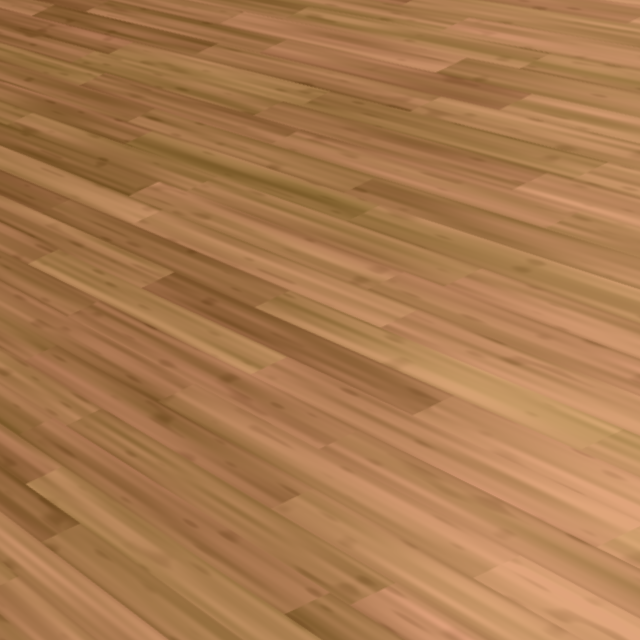
Give the GLSL for this texture, as a WebGL 2 fragment shader.

```glsl
#version 300 es
precision highp float;
// Wooden strip floor in tilted perspective, with streaked grain and soft light from the right.

uniform vec2 u_resolution;
out vec4 fragColor;

const vec2 VANISHING_POINT = vec2(-1.55, 1.38);
const float HORIZON_TILT = 0.48;
const float STRIP_WIDTH = 0.031;     // floor units
const float STRIP_LENGTH = 0.115;    // floor units
const float STRIP_CONTRAST = 0.40;
const float BROAD_GRAIN = 0.42;
const float FINE_GRAIN = 0.42;
const float FLECK_DEPTH = 0.22;
const float SEAM_DEPTH = 0.20;
const float BLUR_STEP = 0.0013;      // canvas units
const vec3 DARK_WOOD = vec3(0.53, 0.36, 0.20);
const vec3 LIGHT_WOOD = vec3(0.84, 0.63, 0.45);
const vec3 ROSE_SHIFT = vec3(0.022, -0.014, 0.022);

float hash(vec2 p) {
    return fract(sin(dot(p, vec2(127.1, 311.7))) * 43758.5453);
}

float noise(vec2 p) {
    vec2 cell = floor(p);
    vec2 f = fract(p);
    f = f * f * (3.0 - 2.0 * f);
    float low = mix(hash(cell), hash(cell + vec2(1.0, 0.0)), f.x);
    float high = mix(hash(cell + vec2(0.0, 1.0)), hash(cell + 1.0), f.x);
    return mix(low, high, f.y);
}

// Canvas point to floor: x counts strips across, y counts lengths along.
vec2 toFloor(vec2 p) {
    vec2 d = p - VANISHING_POINT;
    float nearness = HORIZON_TILT * d.x - d.y;
    return vec2(d.x / STRIP_WIDTH, 1.0 / STRIP_LENGTH) / nearness;
}

// Ambient falloff with two broad reflections near the right edge.
float lightAt(vec2 p) {
    vec2 lower = p - vec2(0.92, 0.13);
    vec2 upper = p - vec2(1.0, 0.93);
    float ambient = 0.12 + 0.25 * p.x + 0.17 * (1.0 - p.y);
    return ambient + 0.30 * exp(-6.0 * dot(lower, lower))
                   + 0.22 * exp(-12.0 * dot(upper, upper));
}

vec3 woodAt(vec2 p) {
    vec2 floorPos = toFloor(p);

    // Staggered strips
    float row = floor(floorPos.x);
    float across = fract(floorPos.x);
    float along = floorPos.y + 7.0 * hash(vec2(row, 3.0));
    vec2 strip = vec2(row, floor(along));
    float seed = hash(strip);

    // Grain stretched along each strip
    vec2 shift = vec2(60.0 * seed, 17.0 * hash(strip + 5.3));
    float broad = noise(vec2(across * 2.6, along * 1.3) + shift);
    float fine = noise(vec2(across * 7.0, along * 2.6) + shift + 31.0);
    float running = noise(vec2(floorPos.x * 3.1, floorPos.y * 0.6));
    float fleck = smoothstep(0.76, 0.96, noise(vec2(across * 5.0, along * 11.0) + shift + 73.0));

    // Uneven dark seams between rows
    float edge = min(across, 1.0 - across);
    float seam = (1.0 - smoothstep(0.02, 0.11, edge))
               * noise(vec2(floor(floorPos.x + 0.5) * 3.7, floorPos.y * 1.5));

    float tone = lightAt(p) + 0.03;
    tone += STRIP_CONTRAST * (seed - 0.5);
    tone += BROAD_GRAIN * (broad - 0.5) + FINE_GRAIN * (fine - 0.5);
    tone += 0.25 * (running - 0.5);
    tone -= FLECK_DEPTH * fleck + SEAM_DEPTH * seam;

    // Rose and olive variation
    float hue = hash(strip + 9.1) + running + 0.6 * fine - 1.3;
    vec3 wood = mix(DARK_WOOD, LIGHT_WOOD, clamp(tone, -0.25, 1.08));
    return wood + ROSE_SHIFT * hue;
}

void main() {
    vec2 p = gl_FragCoord.xy / u_resolution;

    // Soft focus from a small weighted grid of samples
    vec3 sum = vec3(0.0);
    float total = 0.0;
    for (int j = -1; j <= 1; j++) {
        for (int i = -1; i <= 1; i++) {
            vec2 offset = vec2(float(i), float(j));
            float weight = exp(-0.5 * dot(offset, offset));
            sum += weight * woodAt(p + offset * BLUR_STEP);
            total += weight;
        }
    }
    fragColor = vec4(sum / total, 1.0);
}
```
